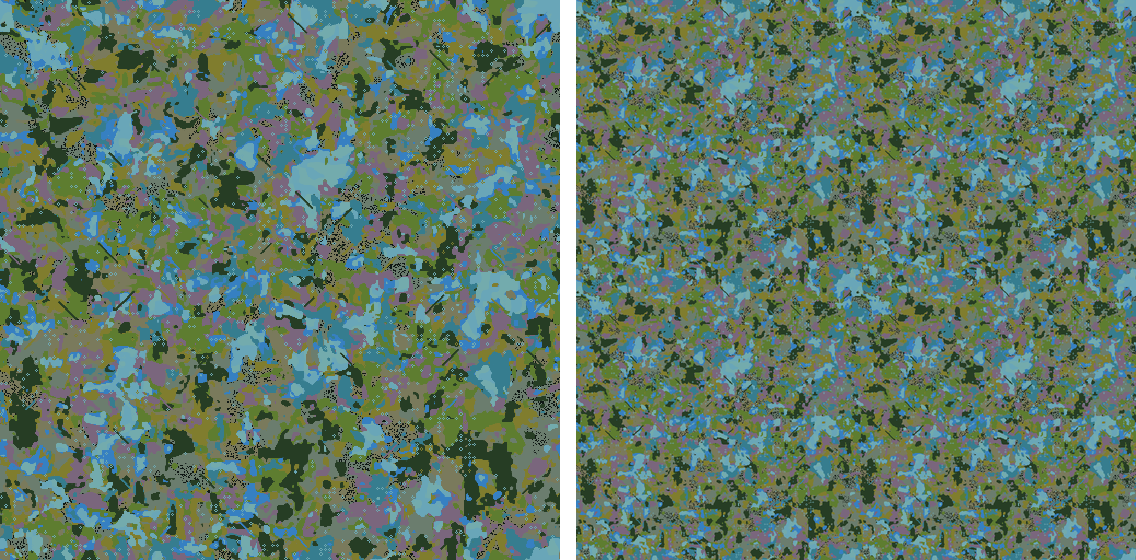
Left: one tile. Right: repeated 2 by 2.
Write a Shadertoy shader that draws this texture.

```glsl
// A tiling, ragged camouflage of moss, clay, heather and water colours.
// Wrapped noise fields are thresholded in layers on a fine square grid, then
// short diagonal twigs, dark specks and small diamond rings are laid on top.
#define GRID 512.0       // texels across the canvas
#define PATCH 36.0       // colour patches across the canvas
#define REGION 9.0       // wet and dry regions across the canvas
#define TWIGS 12.0       // twig cells across the canvas
#define TWIG_SHARE 0.45  // part of the cells that hold a twig
#define RING_SHARE 0.17  // density of rings where they are thickest
#define SPECK_SHARE 0.24 // density of specks within a speckled area
#define WARP 0.010       // bending of the patch outlines
#define EDGE 0.04        // softness of the patch outlines

const vec3 GREY   = vec3(0.42, 0.49, 0.43);
const vec3 TAN    = vec3(0.48, 0.48, 0.36);
const vec3 GREEN  = vec3(0.37, 0.49, 0.19);
const vec3 OLIVE  = vec3(0.50, 0.49, 0.18);
const vec3 PURPLE = vec3(0.48, 0.40, 0.49);
const vec3 TEAL   = vec3(0.21, 0.49, 0.56);
const vec3 BLUE   = vec3(0.21, 0.50, 0.76);
const vec3 PALE   = vec3(0.43, 0.66, 0.70);
const vec3 DARK   = vec3(0.15, 0.24, 0.14);
const vec3 BLACK  = vec3(0.06, 0.09, 0.08);

// Random value in 0..1 for a non-negative whole cell and a seed
float hash(vec2 cell, float seed) {
    uint v = uint(cell.x) + (uint(cell.y) << 10u) + (uint(seed) << 20u);
    v = v * 747796405u + 2891336453u;
    v = ((v >> ((v >> 28u) + 4u)) ^ v) * 277803737u;
    v = (v >> 22u) ^ v;
    return float(v >> 8u) / float(1 << 24);
}

// Value noise that wraps after n cells
float noise(vec2 p, float n, float seed) {
    vec2 cell = floor(p * n), f = p * n - cell;
    f = f * f * (3.0 - 2.0 * f);
    vec2 a = mod(cell, n), b = mod(cell + 1.0, n);
    return mix(mix(hash(a, seed), hash(vec2(b.x, a.y), seed), f.x),
               mix(hash(vec2(a.x, b.y), seed), hash(b, seed), f.x), f.y);
}

// Three octaves, scaled to mean 0 and deviation 1
float field(vec2 p, float n, float seed) {
    float sum = noise(p, n, seed) + 0.5 * noise(p, 2.0 * n, seed + 1.0)
              + 0.35 * noise(p, 4.0 * n, seed + 2.0);
    return (sum - 0.925) / 0.251;
}

// Blend of two fields that keeps deviation 1
float blend(float region, float own, float k) {
    return k * region + sqrt(1.0 - k * k) * own;
}

float above(float value, float level) {
    return smoothstep(level - EDGE, level + EDGE, value);
}

// Pick one of the patch colours for a twig
vec3 twigColour(float r) {
    if (r < 0.45) return DARK;
    if (r < 0.60) return OLIVE;
    if (r < 0.75) return TEAL;
    return r < 0.88 ? BLUE : PURPLE;
}

void mainImage(out vec4 fragColor, in vec2 fragCoord) {
    vec2 texel = mod(floor(fragCoord / iResolution.xy * GRID), GRID);
    vec2 uv = (texel + 0.5) / GRID;
    vec2 p = uv + WARP * (2.0 * vec2(noise(uv, 20.0, 1.0), noise(uv, 20.0, 2.0)) - 1.0);

    // Broad regions that gather related colours
    float wet = field(p, REGION, 10.0);
    float meadow = field(p, REGION - 2.0, 20.0);

    // Ground of grey and tan, with specks on the bare parts
    vec3 colour = mix(GREY, TAN, above(field(p, 16.0, 30.0), 0.0));
    float speck = above(field(p, 14.0, 40.0), 0.9) * step(hash(texel, 50.0), SPECK_SHARE);
    colour = mix(colour, BLACK, speck);

    // Patches from the lowest layer to the highest
    float green = blend(meadow, field(p, PATCH, 60.0), 0.45);
    float olive = field(p, PATCH, 70.0);
    float purple = blend(wet, field(p, PATCH, 80.0), 0.35);
    float teal = blend(wet, field(p, PATCH, 90.0), 0.5);
    float dark = blend(-wet, field(p, PATCH, 100.0), 0.35);
    float pale = blend(wet, field(p, PATCH, 110.0), 0.55);
    float blue = blend(pale, field(p, PATCH, 120.0), 0.8);
    colour = mix(colour, OLIVE, above(olive, 0.656));
    colour = mix(colour, GREEN, above(green, 0.553));
    colour = mix(colour, PURPLE, above(purple, 0.95));
    colour = mix(colour, TEAL, above(teal, 1.14));
    colour = mix(colour, DARK, above(dark, 1.12));
    colour = mix(colour, BLUE, above(blue, 1.2));
    float tint = above(noise(p, 64.0, 130.0), 0.5) - 0.5;
    colour = mix(colour, PALE + tint * vec3(0.04, 0.02, -0.04), above(pale, 1.34));

    // Twigs along either diagonal, each kept inside its cell
    vec2 cell = floor(uv * TWIGS);
    vec2 jitter = vec2(hash(cell, 140.0), hash(cell, 141.0)) - 0.5;
    vec2 d = fract(uv * TWIGS) - 0.5 - 0.45 * jitter;
    d.x *= hash(cell, 142.0) < 0.5 ? 1.0 : -1.0;
    vec2 along = vec2(d.x + d.y, d.x - d.y) * 0.7071 / TWIGS;
    float reach = mix(0.010, 0.025, hash(cell, 143.0));
    float away = max(abs(along.x) - reach, abs(along.y) - 0.0017);
    float twig = 1.0 - smoothstep(-0.0005, 0.0005, away);
    twig *= step(hash(cell, 144.0), TWIG_SHARE);
    colour = mix(colour, twigColour(hash(cell, 145.0)), twig);

    // Diamond rings: four texels around an empty one
    vec2 spot = floor(texel / 4.0);
    vec2 off = abs(mod(texel, 4.0) - 1.0);
    float ring = 1.0 - step(0.5, abs(off.x + off.y - 1.0));
    float density = RING_SHARE * smoothstep(0.2, 0.8, noise((spot + 0.5) / 128.0, 10.0, 150.0));
    ring *= step(hash(spot, 151.0), density);
    vec3 ringColour = hash(spot, 152.0) < 0.85 ? PALE : OLIVE;
    fragColor = vec4(mix(colour, ringColour, ring), 1.0);
}
```
